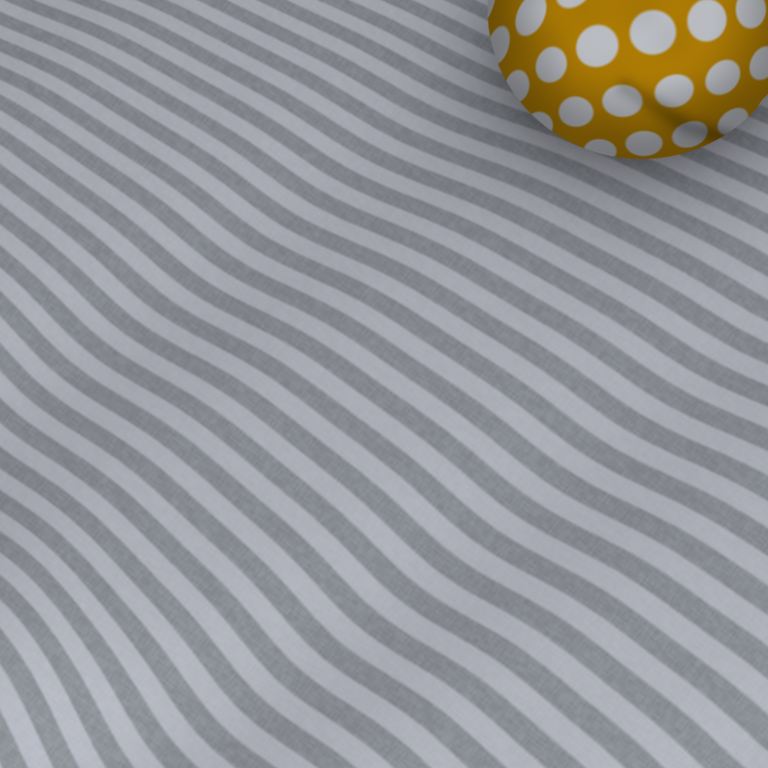
A Shadertoy shader for this texture:

```glsl
float hash(vec2 p) {
    vec3 q = fract(vec3(p.xyx) * 0.1031);
    q += dot(q, q.yzx + 33.33);
    return fract((q.x + q.y) * q.z);
}

float noise(vec2 p) {
    vec2 i = floor(p), f = fract(p);
    f = f * f * (3.0 - 2.0 * f);
    return mix(mix(hash(i), hash(i + vec2(1, 0)), f.x),
               mix(hash(i + vec2(0, 1)), hash(i + vec2(1, 1)), f.x), f.y);
}

float segment(vec2 p, vec2 a, vec2 b) {
    vec2 ab = b - a;
    return length(p - a - ab * clamp(dot(p - a, ab) / dot(ab, ab), 0.0, 1.0));
}

// Downward sag of the cloth along its diagonal folds
float foldSag(vec2 p) {
    float u = dot(p, vec2(0.57, 0.82)) + 0.02 * noise(p * 4.0);
    float sag = 0.014 * cos(13.1 * (u - 0.45)) + 0.004 * cos(26.2 * (u - 0.47));
    vec2 ridge = p - vec2(0.0, 0.83);
    return sag * mix(0.6, 1.1, p.y) * mix(1.0, 0.6, p.x)
         - 0.045 * exp(-55.0 * dot(ridge, ridge));
}

vec3 stripedCloth(vec2 p) {
    // Stripes fan out to the right and widen towards the viewer
    float sag = foldSag(p);
    float start = (p.y - sag - 0.55 * p.x) / (1.0 + 0.7 * p.x);
    float phase = log(1.0 + 1.45 * start) / 0.054 + 0.1;
    float edge = abs(fract(phase) - 0.5) - 0.25;
    float blur = fwidth(phase) * 0.7 + 0.03;
    float light = smoothstep(-blur, blur, edge);

    // Woven threads, stronger in the grey stripes
    vec2 along = vec2(0.79 * p.x + 0.61 * p.y, 0.79 * p.y - 0.61 * p.x);
    float weave = noise(along * vec2(90, 330)) + noise(along * vec2(340, 110)) - 1.0;
    vec3 col = mix(vec3(0.525, 0.54, 0.565), vec3(0.67, 0.68, 0.715), light);
    col *= 1.0 + weave * mix(0.06, 0.02, light);

    // Soft light on the folds
    float slope = (foldSag(p + vec2(0.01, 0.014)) - sag) / 0.017;
    return col * (mix(0.95, 1.03, p.y) + 0.14 * slope);
}

vec3 dottedCushion(vec2 q, float px) {
    // Dots on a skewed grid, squeezed towards the rim
    vec2 bulged = q * (1.0 + 0.35 * dot(q, q));
    bulged.y -= 0.25 * pow(min(bulged.x, 0.0), 2.0);
    mat2 grid = mat2(0.385, -0.08, 0.165, 0.46);
    vec2 cell = inverse(grid) * (bulged - vec2(0.078, 0.155));
    vec2 offset = grid * (cell - round(cell));
    float radius = 0.152 + 0.012 * (hash(round(cell) + 20.0) - 0.5);
    float dotMask = 1.0 - smoothstep(-1.0, 1.0, (length(offset) - radius) / (6.0 * px + 0.008));
    vec3 col = mix(vec3(0.63, 0.45, 0.015), vec3(0.68, 0.69, 0.71), dotMask);

    // Shaded underside and a crease
    float shade = 1.05 - 0.36 * smoothstep(0.45, 1.05, length(q - vec2(0.0, -0.05)));
    float crease = min(segment(q, vec2(-0.1, 0.52), vec2(0.3, 0.78)),
                       segment(q, vec2(0.3, 0.78), vec2(0.55, 0.86)));
    shade -= 0.2 * exp(-crease * crease * 220.0);
    return col * (shade + 0.05 * (noise(q * 5.0) - 0.5));
}

void mainImage(out vec4 fragColor, in vec2 fragCoord) {
    vec2 p = fragCoord / iResolution.xy;
    p.y = 1.0 - p.y;
    float px = 1.0 / iResolution.y;
    vec3 col = stripedCloth(p);

    // Cushion outline with its contact shadow
    vec2 q = (p - vec2(0.835, 0.013)) / vec2(0.2, 0.194);
    float rim = (length(q) - 1.0) * 0.195;
    float below = smoothstep(-0.4, 0.8, q.y);
    col *= 1.0 - mix(0.15, 0.36, below) * exp(-max(rim, 0.0) * 16.0);
    col = mix(col, dottedCushion(q, px), 1.0 - smoothstep(-px, px, rim));

    fragColor = vec4(clamp(col, 0.0, 1.0), 1.0);
}
```
